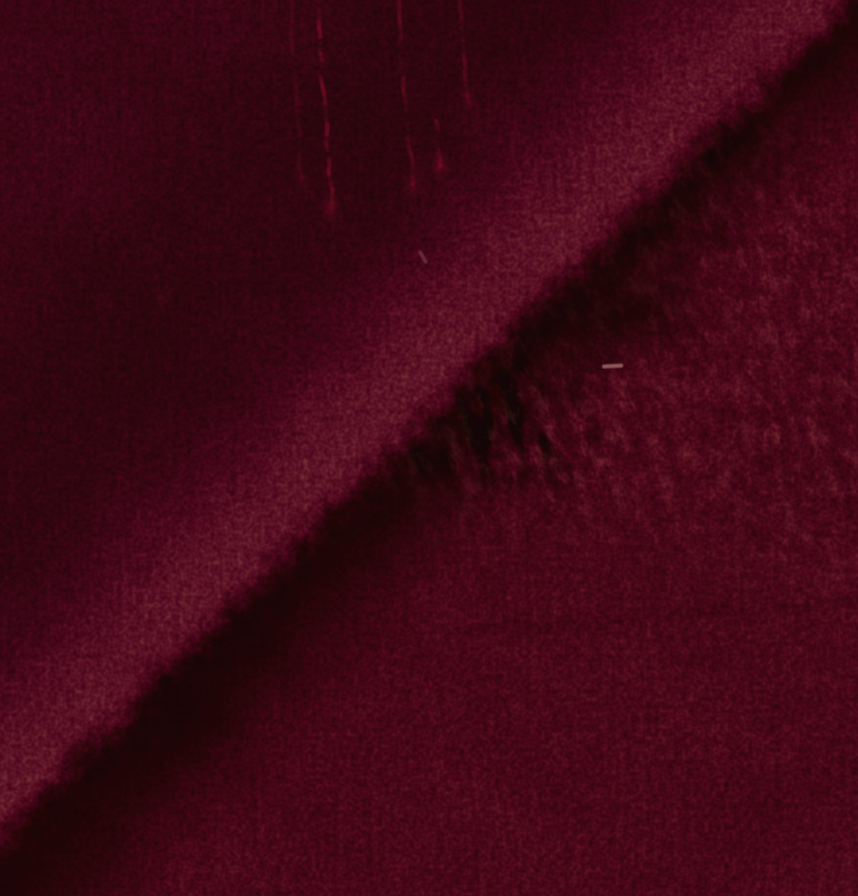
Give the GLSL for this texture, as a WebGL 1 fragment shader.

```glsl
precision highp float;

uniform vec2 u_resolution;

vec2 randomGradient(vec2 cell) {
  vec3 h = fract(cell.xyx * vec3(0.1031, 0.1030, 0.0973));
  h += dot(h, h.yzx + 33.33);
  float angle = 6.2832 * fract((h.x + h.y) * h.z);
  return vec2(cos(angle), sin(angle));
}

float gradientNoise(vec2 p) {
  vec2 cell = floor(p);
  vec2 f = fract(p);
  vec2 s = f * f * f * (f * (f * 6.0 - 15.0) + 10.0);
  float a = dot(randomGradient(cell), f);
  float b = dot(randomGradient(cell + vec2(1.0, 0.0)), f - vec2(1.0, 0.0));
  float c = dot(randomGradient(cell + vec2(0.0, 1.0)), f - vec2(0.0, 1.0));
  float d = dot(randomGradient(cell + vec2(1.0)), f - vec2(1.0));
  return 1.4 * mix(mix(a, b, s.x), mix(c, d, s.x), s.y);
}

float fractalNoise(vec2 p) {
  float sum = 0.0;
  float gain = 0.55;
  for (int i = 0; i < 4; i++) {
    sum += gain * gradientNoise(p);
    p = p * 2.03 + 17.3;
    gain *= 0.6;
  }
  return sum;
}

float softSpot(vec2 p, vec2 center, vec2 radius) {
  vec2 q = (p - center) / radius;
  return exp(-dot(q, q));
}

float segmentMask(vec2 p, vec2 a, vec2 b, float width) {
  vec2 ab = b - a;
  float along = clamp(dot(p - a, ab) / dot(ab, ab), 0.0, 1.0);
  return 1.0 - smoothstep(0.15 * width, width, length(p - a - ab * along));
}

// Raised red thread, broken along its length and knotted at the lower end
float slub(vec2 p, vec2 top, vec2 bottom, float strength) {
  p.x += 0.003 * gradientNoise(vec2(p.y * 40.0, top.x * 90.0));
  float broken = smoothstep(-0.45, 0.5, fractalNoise(vec2(top.x * 70.0, p.y * 45.0)));
  float thread = segmentMask(p, top, bottom, 0.0042) * broken;
  float knot = softSpot(p, bottom, vec2(0.007, 0.011));
  return strength * (thread + 0.6 * knot);
}

// Sheen rising from the crease, then a dim valley and a paler far side
float ridgeTone(float d) {
  float valley = mix(0.178, 0.23, smoothstep(0.36, 0.75, d));
  float across = (d - 0.05) / 0.155;
  return valley + 0.18 * exp(-across * across);
}

// Narrow core under the crease and a penumbra opening to the lower left
float hollowTone(float d, float x, float rough) {
  float width = mix(0.15, 0.07, smoothstep(0.2, 0.7, x));
  float spread = mix(0.25, 0.17, smoothstep(0.3, 0.75, x));
  float depth = -d + 0.05 * rough;
  float core = 1.0 - smoothstep(0.3 * width, 1.3 * width, depth);
  float penumbra = 1.0 - smoothstep(0.45 * spread, 1.15 * spread, depth);
  return 0.283 - 0.085 * penumbra - 0.085 * core;
}

vec3 velvetColor(float tone, float coolness) {
  float lift = max(tone - 0.25, 0.0);
  float blue = max(0.5 * tone - 0.042, 0.028);
  return vec3(tone, 0.021 + 4.0 * lift * lift, blue + 0.012 * coolness);
}

void main() {
  vec2 uv = gl_FragCoord.xy / u_resolution;
  vec2 p = gl_FragCoord.xy / u_resolution.y;
  float rough = fractalNoise(p * 13.0);
  float nap = fractalNoise(p * 48.0 + 9.0);

  // Diagonal fold
  float d = uv.y - 0.07 - 0.94 * uv.x;
  float raggedD = d + 0.022 * rough + 0.02 * nap;
  float upper = smoothstep(-0.034, 0.032, raggedD);
  float tone = mix(hollowTone(raggedD, uv.x, rough), ridgeTone(d + 0.03 * rough), upper);
  tone += 0.03 * fractalNoise(p * 6.0 + 31.0) + 0.022 * nap;

  // Crushed pile on the lower side
  float crushed = softSpot(uv, vec2(0.63, 0.51), vec2(0.15, 0.10));
  crushed += 0.7 * softSpot(uv, vec2(0.96, 0.50), vec2(0.17, 0.16));
  crushed += 0.6 * softSpot(uv, vec2(0.86, 0.73), vec2(0.18, 0.12));
  crushed *= 1.0 - upper;
  vec2 slanted = vec2(p.x + 0.3 * p.y, p.y);
  float tuft = fractalNoise(slanted * vec2(54.0, 36.0));
  tone += crushed * (0.14 * tuft + 0.004);
  float gaps = softSpot(uv, vec2(0.595, 0.515), vec2(0.10, 0.06)) * (1.0 - upper);
  tone -= 0.15 * gaps * smoothstep(-0.05, 0.4, gradientNoise(slanted * vec2(40.0, 18.0) + 5.0));
  tone -= 0.07 * softSpot(uv, vec2(0.74, 0.645), vec2(0.09, 0.04)) * (1.0 + rough);

  // Faint crosswise crease
  float creaseY = 0.295 + 0.07 * (uv.x - 0.53) + 0.012 * rough;
  tone -= 0.022 * smoothstep(0.45, 0.6, uv.x) * exp(-pow((uv.y - creaseY) / 0.009, 2.0));

  // Woven grain
  float grain = gradientNoise(p * 230.0) + 0.8 * gradientNoise(p * 125.0 + 40.0);
  float warp = gradientNoise(p * vec2(140.0, 16.0));
  float weft = gradientNoise(p * vec2(16.0, 130.0) + 70.0);
  tone += (0.058 * grain + 0.022 * warp + 0.012 * weft) * smoothstep(0.03, 0.3, tone);
  tone = max(tone, 0.08);

  vec3 color = velvetColor(tone, upper - 0.3);
  color += crushed * smoothstep(0.0, 0.5, tuft) * vec3(0.04, 0.045, 0.025);

  // Loose red threads near the top
  float threads = slub(uv, vec2(0.368, 1.02), vec2(0.387, 0.768), 0.9);
  threads += slub(uv, vec2(0.462, 1.02), vec2(0.481, 0.795), 0.65);
  threads += slub(uv, vec2(0.534, 1.02), vec2(0.545, 0.890), 0.55);
  threads += slub(uv, vec2(0.508, 0.865), vec2(0.512, 0.815), 0.65);
  threads += slub(uv, vec2(0.338, 1.02), vec2(0.351, 0.800), 0.3);
  threads += slub(uv, vec2(0.184, 0.690), vec2(0.186, 0.668), 0.3);
  color += threads * vec3(0.24, 0.015, 0.07);

  // Pale lint
  float lint = segmentMask(uv, vec2(0.704, 0.591), vec2(0.724, 0.592), 0.0038);
  lint += 0.45 * segmentMask(uv, vec2(0.490, 0.718), vec2(0.496, 0.708), 0.0036);
  color = mix(color, vec3(0.62, 0.42, 0.40), 0.8 * lint);

  gl_FragColor = vec4(clamp(color, 0.0, 1.0), 1.0);
}
```
